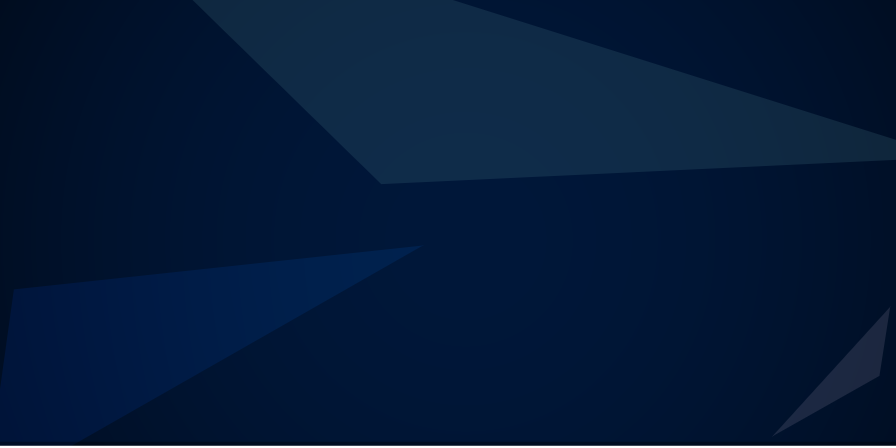
This background is drawn by a Shadertoy shader. Its source:

```glsl
// Dark navy backdrop with a soft radial glow and three translucent shards.
// Each shard is a triangle cut from three half-planes, some corners lying
// off the canvas; a dark strip and a thin light line close the bottom edge.

// Signed distance to the right-hand side of the line from a to b
float rightOf(vec2 p, vec2 a, vec2 b) {
    vec2 edge = normalize(b - a);
    return dot(p - a, vec2(edge.y, -edge.x));
}

// Coverage of the region where a distance is positive, one pixel soft
float coverage(float inside) {
    return clamp(inside * iResolution.y + 0.5, 0.0, 1.0);
}

// Smoothed coverage of a triangle with clockwise corners
float triangle(vec2 p, vec2 a, vec2 b, vec2 c) {
    return coverage(min(rightOf(p, a, b), min(rightOf(p, b, c), rightOf(p, c, a))));
}

void mainImage(out vec4 fragColor, in vec2 fragCoord) {
    // Canvas height is one unit, so a 2:1 canvas spans x from 0 to 2
    vec2 p = fragCoord / iResolution.y;
    p.x += 1.0 - 0.5 * iResolution.x / iResolution.y;

    // Radial glow, flat in the middle and near black in the corners
    vec2 fromGlow = p - vec2(1.04, 0.465);
    vec3 color = vec3(0.0, 0.09, 0.224) - dot(fromGlow, fromGlow) * vec3(0.0, 0.031, 0.075);

    // Large teal shard across the top
    float topShard = triangle(p, vec2(0.152, 1.271), vec2(2.123, 0.649), vec2(0.851, 0.589));
    color = mix(color, vec3(0.3, 0.5, 0.55), 0.2 * topShard);

    // Blue shard at lower left, brightening toward its tip
    float leftShard = triangle(p, vec2(0.031, 0.354), vec2(0.944, 0.452), vec2(-0.033, -0.105));
    vec3 blue = mix(vec3(0.0, 0.16, 0.5), vec3(0.0, 0.25, 0.55), smoothstep(0.0, 0.9, p.x));
    color = mix(color, blue, 0.25 * leftShard);

    // Small grey shard at lower right
    float rightShard = triangle(p, vec2(1.987, 0.315), vec2(1.963, 0.161), vec2(1.724, 0.026));
    color = mix(color, vec3(0.55, 0.52, 0.62), 0.2 * rightShard);

    // Dark strip along the bottom, then a thin light line below it
    color *= 1.0 - 0.35 * coverage(0.014 - p.y);
    color = mix(color, vec3(1.0), coverage(0.005 - p.y));

    fragColor = vec4(color, 1.0);
}
```
